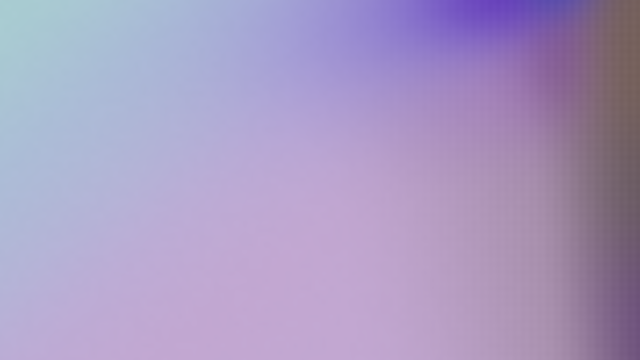
This background is drawn by a WebGL 2 fragment shader. Its source:

```glsl
#version 300 es
precision highp float;
// Soft blurred backdrop: a diagonal teal-to-lilac wash that fades to mauve,
// with slanted violet glows along the top and a brown and plum right edge.
// Built from smoothstep ramps and lopsided Gaussian glows, plus a faint weave.

uniform vec2 u_resolution;
out vec4 fragColor;

// Diagonal wash
const vec3 TEAL = vec3(0.66, 0.80, 0.82);
const vec3 BLUE = vec3(0.67, 0.74, 0.84);
const vec3 LAVENDER = vec3(0.73, 0.68, 0.84);
const vec3 LILAC = vec3(0.76, 0.655, 0.82);
const vec2 WASH_SLOPE = vec2(1.5, 1.0);

// Right side
const vec3 MAUVE = vec3(0.61, 0.52, 0.61);
const vec3 EDGE_TOP = vec3(0.46, 0.38, 0.36);
const vec3 EDGE_MIDDLE = vec3(0.42, 0.36, 0.39);
const vec3 EDGE_BOTTOM = vec3(0.42, 0.31, 0.48);
const float MAUVE_LEAN = 0.12;
const float EDGE_LEAN = 0.05;

// Glows
const vec3 PERIWINKLE = vec3(0.55, 0.50, 0.83);
const vec3 ORCHID = vec3(0.66, 0.50, 0.73);
const vec3 PLUM = vec3(0.49, 0.31, 0.56);
const vec3 VIOLET = vec3(0.39, 0.23, 0.73);
const vec3 INDIGO = vec3(0.31, 0.29, 0.68);

// Surface
const float CLOTH_CELLS = 50.0;
const float CLOTH_STRENGTH = 0.006;
const vec2 RIB_COUNT = vec2(78.0, 44.0);
const vec2 RIB_STRENGTH = vec2(0.006, 0.003);

// Gaussian spot; radii hold the left, right and vertical reach.
// A positive slant lowers the left side.
float glow(vec2 p, vec2 center, vec3 radii, float slant) {
    vec2 d = p - center;
    d.y -= slant * d.x;
    d /= vec2(d.x < 0.0 ? radii.x : radii.y, radii.z);
    return exp(-dot(d, d));
}

float hash(vec2 cell) {
    return fract(sin(dot(cell, vec2(127.1, 311.7))) * 43758.5453);
}

float valueNoise(vec2 p) {
    vec2 cell = floor(p);
    vec2 f = fract(p);
    f = f * f * (3.0 - 2.0 * f);
    float low = mix(hash(cell), hash(cell + vec2(1.0, 0.0)), f.x);
    float high = mix(hash(cell + vec2(0.0, 1.0)), hash(cell + 1.0), f.x);
    return mix(low, high, f.y);
}

vec3 diagonalWash(vec2 p) {
    float t = dot(vec2(p.x, 1.0 - p.y), WASH_SLOPE);
    vec3 color = mix(TEAL, BLUE, smoothstep(0.0, 0.55, t));
    color = mix(color, LAVENDER, smoothstep(0.38, 1.12, t));
    return mix(color, LILAC, smoothstep(0.8, 1.45, t));
}

vec3 edgeColor(float height) {
    vec3 color = mix(EDGE_BOTTOM, EDGE_MIDDLE, smoothstep(0.08, 0.5, height));
    return mix(color, EDGE_TOP, smoothstep(0.45, 0.8, height));
}

void main() {
    vec2 p = gl_FragCoord.xy / u_resolution;
    float aspect = u_resolution.x / u_resolution.y;

    // Wash, fading to mauve on the right
    vec3 color = diagonalWash(p);
    float rightSide = smoothstep(0.53, 1.1, p.x + MAUVE_LEAN * p.y);
    color = mix(color, MAUVE, rightSide);

    // Broad slanted haze under the top border, with a pinker patch at its right
    color = mix(color, PERIWINKLE, 0.9 * glow(p, vec2(0.72, 1.0), vec3(0.31, 0.15, 0.28), 0.3));
    color = mix(color, ORCHID, 0.55 * glow(p, vec2(0.80, 0.75), vec3(0.15, 0.11, 0.17), 0.3));

    // Dark right edge, leaning inward toward the top
    float edge = smoothstep(0.85, 1.035, p.x + EDGE_LEAN * p.y);
    color = mix(color, edgeColor(p.y), edge);

    // Concentrated glows near the upper right
    color = mix(color, PLUM, 0.6 * glow(p, vec2(0.875, 0.85), vec3(0.075, 0.055, 0.2), 0.0));
    color = mix(color, VIOLET, 0.9 * glow(p, vec2(0.79, 1.02), vec3(0.135, 0.09, 0.14), 0.2));
    color = mix(color, INDIGO, 0.8 * glow(p, vec2(0.865, 1.03), vec3(0.05, 0.065, 0.08), 0.0));

    // Faint cloth mottling everywhere, fine crossed ribs on the right
    vec2 weave = vec2(p.x * aspect, p.y) * CLOTH_CELLS;
    color += CLOTH_STRENGTH * (valueNoise(weave) - 0.5);
    color += rightSide * dot(RIB_STRENGTH, sin(6.2832 * RIB_COUNT * p));

    fragColor = vec4(color, 1.0);
}
```
